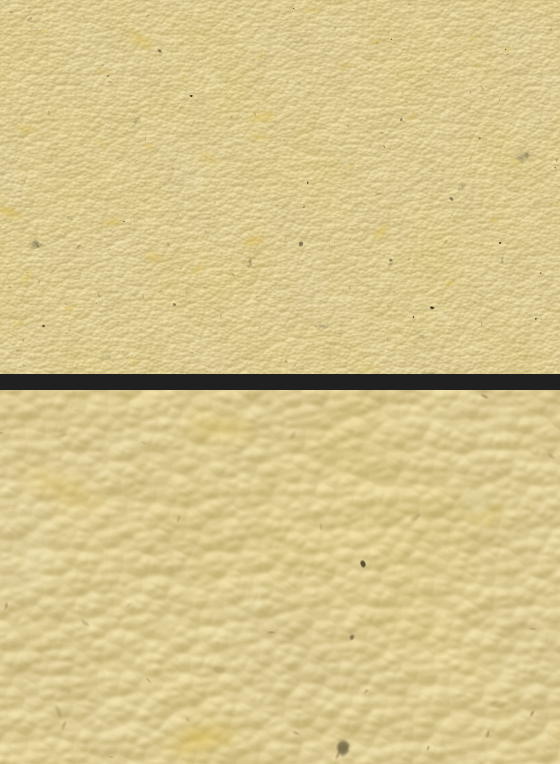
Top, the full canvas; bottom, a detail of the centre.
Reproduce this texture procedurally as a WebGL 1 fragment shader.

```glsl
precision highp float;
// Speckled straw-coloured recycled paper. Two layers of cellular noise are lit
// as a fine relief; scattered ragged ellipses add yellow fibres, pale wisps,
// grey smudges and dark specks. Lengths are in canvas heights.
uniform vec2 u_resolution;

#define GRAIN_SCALE 92.0
#define GRAIN_STRETCH vec2(0.75, 1.1)
#define LIGHT_STEP vec2(-0.0016, 0.0036)
#define RELIEF 0.95
#define MOTTLE 0.13
#define YELLOW_AMOUNT 0.50
#define PALE_AMOUNT 0.38
#define SMUDGE_AMOUNT 0.50
#define FAINT_AMOUNT 0.42
#define SPECK_AMOUNT 0.88

const vec3 PAPER_SHADOW = vec3(0.795, 0.725, 0.490);
const vec3 PAPER_LIGHT  = vec3(0.920, 0.857, 0.640);
const vec3 YELLOW_FIBRE = vec3(0.860, 0.735, 0.330);
const vec3 PALE_FIBRE   = vec3(0.930, 0.890, 0.720);
const vec3 GREY_SMUDGE  = vec3(0.460, 0.430, 0.320);
const vec3 BROWN_FLECK  = vec3(0.500, 0.410, 0.230);
const vec3 DARK_SPECK   = vec3(0.170, 0.140, 0.090);

vec2 hash2(vec2 p) {
  vec3 q = fract(p.xyx * vec3(0.1031, 0.1030, 0.0973));
  q += dot(q, q.yzx + 33.33);
  return fract((q.xx + q.yz) * q.zy);
}

// Distance to the nearest scattered point, in cells.
float cellular(vec2 p) {
  vec2 base = floor(p);
  float nearest = 4.0;
  for (int j = -1; j <= 1; j++) {
    for (int i = -1; i <= 1; i++) {
      vec2 cell = base + vec2(float(i), float(j));
      vec2 d = cell + hash2(cell) - p;
      nearest = min(nearest, dot(d, d));
    }
  }
  return sqrt(nearest);
}

// Slow tonal drift from warped, rotated sines, about -1 to 1.
float mottle(vec2 p) {
  float sum = 0.0;
  float weight = 0.5;
  for (int i = 0; i < 4; i++) {
    p += 0.35 * sin(p.yx * 1.3 + float(i));
    sum += weight * sin(p.x) * sin(p.y);
    p = mat2(1.36, 1.06, -1.06, 1.36) * p + 2.7;
    weight *= 0.7;
  }
  return sum;
}

// Height of the paper surface.
float surface(vec2 p) {
  vec2 q = p * GRAIN_SCALE * GRAIN_STRETCH;
  return cellular(q) + 1.3 * cellular(q * 0.47 + 31.0);
}

// Cover of scattered ellipses: share of cells filled, half-axes, spread of
// angles, inner radius of the soft edge, and a seed.
float flecks(vec2 p, float grid, float share, vec2 size, float turn,
             float core, float seed) {
  vec2 base = floor(p * grid);
  float cover = 0.0;
  for (int j = -1; j <= 1; j++) {
    for (int i = -1; i <= 1; i++) {
      vec2 cell = base + vec2(float(i), float(j));
      vec2 place = hash2(cell + seed);
      vec2 form = hash2(cell + seed + 17.3);
      vec2 kind = hash2(cell + seed + 41.7);
      vec2 d = p - (cell + place) / grid;
      float angle = 0.2 + (form.x - 0.5) * turn;
      float c = cos(angle);
      float s = sin(angle);
      d = vec2(c * d.x + s * d.y, c * d.y - s * d.x);
      float scale = 0.6 + 1.2 * form.y * form.y * form.y;
      float blot = 1.0 - smoothstep(core, 1.0, length(d / (size * scale)));
      cover = max(cover, step(kind.x, share) * mix(0.4, 1.0, kind.y) * blot);
    }
  }
  return cover;
}

void main() {
  vec2 p = gl_FragCoord.xy / u_resolution.y;

  // Paper: relief lit from one side, with slow changes of tone and hue.
  float relief = surface(p + LIGHT_STEP) - surface(p - 0.1 * LIGHT_STEP);
  float tone = 0.5 + RELIEF * relief + MOTTLE * mottle(p * 26.0);
  vec3 color = mix(PAPER_SHADOW, PAPER_LIGHT, clamp(tone, -0.25, 1.2));
  color.b += 0.018 * mottle(p * 11.0 + 5.0);

  // Ragged outlines and a broken fill for the inclusions.
  vec2 fray = vec2(mottle(p * 130.0), mottle(p * 130.0 + 40.0));
  vec2 soft = p + 0.006 * fray;
  vec2 fine = p + 0.0012 * fray;
  float broken = smoothstep(0.95, 0.2, cellular(p * 75.0 + 9.0));

  float yellow = flecks(soft, 6.0, 0.55, vec2(0.034, 0.015), 1.5, 0.0, 3.0);
  float pale = flecks(soft, 5.0, 0.35, vec2(0.034, 0.009), 4.0, 0.0, 57.0);
  float smudge = flecks(soft, 5.0, 0.42, vec2(0.023, 0.011), 2.2, 0.0, 113.0);
  float faint = flecks(fine, 19.0, 0.45, vec2(0.0065, 0.0028), 3.0, 0.2, 171.0);
  float speck = flecks(fine, 8.0, 0.27, vec2(0.0055, 0.0042), 3.0, 0.4, 229.0);

  color = mix(color, YELLOW_FIBRE, YELLOW_AMOUNT * yellow);
  color = mix(color, PALE_FIBRE, PALE_AMOUNT * pale);
  color = mix(color, GREY_SMUDGE, SMUDGE_AMOUNT * smudge * (0.5 + broken));
  color = mix(color, BROWN_FLECK, FAINT_AMOUNT * faint);
  color = mix(color, DARK_SPECK, SPECK_AMOUNT * speck);
  gl_FragColor = vec4(color, 1.0);
}
```
